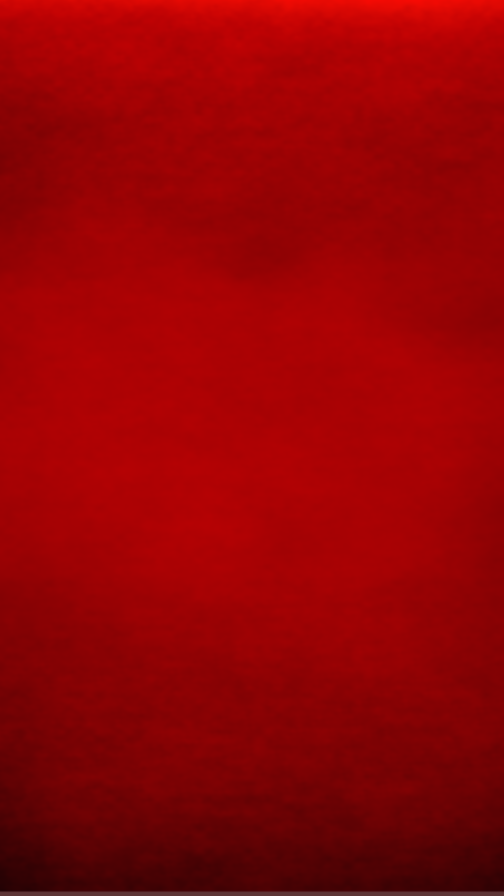
Write a WebGL 2 fragment shader that draws this background.

```glsl
#version 300 es
precision highp float;
// Worn red leather backdrop: bright upper rim, dark lower corners, thin grey base line.

uniform vec2 u_resolution;
out vec4 outColor;

float hash(vec2 p) {
    return fract(sin(dot(p, vec2(127.1, 311.7))) * 43758.5453);
}

// Smooth value noise, centred on zero
float noise(vec2 p) {
    vec2 cell = floor(p);
    vec2 f = fract(p);
    f = f * f * (3.0 - 2.0 * f);
    float low = mix(hash(cell), hash(cell + vec2(1.0, 0.0)), f.x);
    float high = mix(hash(cell + vec2(0.0, 1.0)), hash(cell + 1.0), f.x);
    return mix(low, high, f.y) - 0.5;
}

float fbm(vec2 p, int octaves) {
    float sum = 0.0;
    float gain = 1.0;
    for (int i = 0; i < octaves; i++) {
        sum += gain * noise(p);
        p = mat2(1.6, 1.2, -1.2, 1.6) * p + 7.3;
        gain *= 0.5;
    }
    return sum;
}

// Soft elliptical patch
float patchAt(vec2 uv, vec2 centre, vec2 radius) {
    vec2 d = (uv - centre) / radius;
    return exp(-dot(d, d));
}

// Red level by height: dark base, even middle, bright rim
float verticalShade(float y) {
    float level = mix(0.27, 0.47, smoothstep(-0.02, 0.14, y));
    level += 0.19 * smoothstep(0.08, 0.46, y);
    level -= 0.055 * smoothstep(0.60, 0.78, y);
    level += 0.07 * smoothstep(0.82, 0.97, y);
    return level + 0.20 * exp(-(1.0 - y) / 0.024);
}

// Broad light and dark areas
float patches(vec2 uv) {
    float light = 0.035 * patchAt(uv, vec2(0.38, 0.43), vec2(0.28, 0.10));
    light += 0.03 * patchAt(uv, vec2(0.17, 0.67), vec2(0.20, 0.07));
    light += 0.04 * patchAt(uv, vec2(0.72, 0.34), vec2(0.12, 0.06));
    light += 0.05 * patchAt(uv, vec2(0.80, 1.00), vec2(0.30, 0.04));
    float dark = 0.07 * patchAt(uv, vec2(0.95, 0.64), vec2(0.12, 0.04));
    dark += 0.05 * patchAt(uv, vec2(0.53, 0.71), vec2(0.10, 0.03));
    dark += 0.04 * patchAt(uv, vec2(0.40, 0.76), vec2(0.12, 0.02));
    dark += 0.07 * patchAt(uv, vec2(0.00, 0.82), vec2(0.18, 0.13));
    dark += 0.05 * patchAt(uv, vec2(0.12, 0.31), vec2(0.18, 0.06));
    dark += 0.05 * patchAt(uv, vec2(1.00, 0.45), vec2(0.10, 0.20));
    return light - dark;
}

// Darkening towards the sides, strongest near the base
float sideShade(vec2 uv) {
    float side = pow(abs(uv.x * 2.0 - 1.0), 3.0);
    return side * mix(0.11, 0.025, smoothstep(0.0, 0.30, uv.y));
}

// Leather grain: fine pores and faint horizontal creases
float grain(vec2 p, float y) {
    float strength = mix(0.45, 1.0, smoothstep(0.12, 0.35, abs(y - 0.52)));
    float pores = 0.045 * fbm(p * vec2(90.0, 120.0), 2);
    float creases = 0.035 * fbm(p * vec2(18.0, 75.0) + 31.0, 2);
    return strength * (pores + creases);
}

void main() {
    vec2 uv = gl_FragCoord.xy / u_resolution;
    vec2 p = gl_FragCoord.xy / u_resolution.y;

    float red = verticalShade(uv.y) + patches(uv) - sideShade(uv);
    red += 0.055 * fbm(p * vec2(9.0, 12.0) + 4.0, 3);
    red += grain(p, uv.y);
    vec3 color = vec3(red, 0.008, 0.016);

    // Warm glow where the rim is brightest
    color.g += 0.03 * smoothstep(0.72, 0.92, red);

    // Grey line along the base
    const vec3 baseGrey = vec3(0.37, 0.21, 0.21);
    float line = 1.0 - smoothstep(0.0035, 0.0065, uv.y);
    color = mix(color, baseGrey, line);

    outColor = vec4(clamp(color, 0.0, 1.0), 1.0);
}
```
